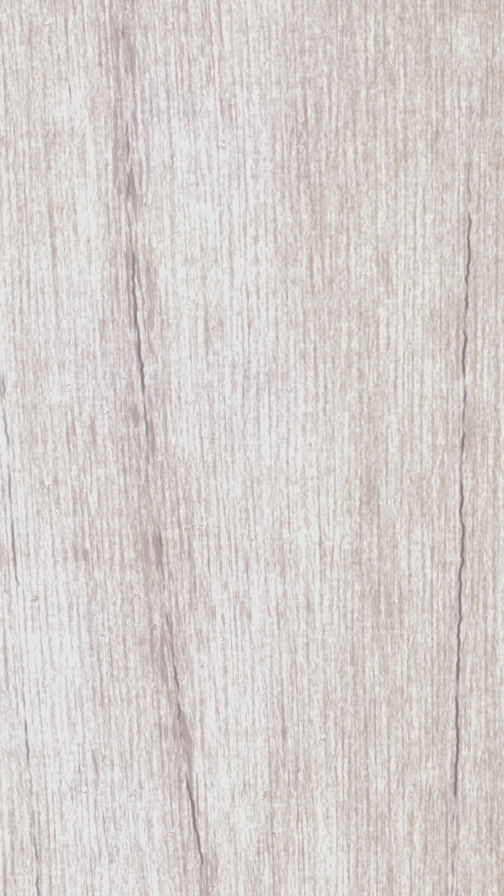
A Shadertoy shader for this texture:

```glsl
// Pale whitewashed oak board with fine upright grain, mauve streaks and thin cracks.
#define CHALK vec3(0.888, 0.888, 0.880)
#define TAN vec3(0.775, 0.728, 0.690)
#define MAUVE vec3(0.665, 0.600, 0.610)
#define CRACK_COLOR vec3(0.50, 0.44, 0.47)
#define BASE_TONE 0.13
#define GRAIN_LINES 58.0
#define LINE_DEPTH 0.50
#define FIBRE_DEPTH 0.95
#define GRIT_DEPTH 0.75
#define PATCH_DEPTH 0.50
#define RIPPLE_DEPTH 0.24
#define CRACK_WIDTH 0.0042

vec2 hashGradient(vec2 cell) {
    vec3 q = fract(cell.xyx * vec3(0.1031, 0.1030, 0.0973));
    q += dot(q, q.yzx + 33.33);
    return 2.0 * fract((q.xx + q.yz) * q.zy) - 1.0;
}

float gradientNoise(vec2 p) {
    vec2 i = floor(p), f = p - i;
    vec2 u = f * f * f * (f * (f * 6.0 - 15.0) + 10.0);
    vec2 e = vec2(1.0, 0.0);
    float low = mix(dot(hashGradient(i), f), dot(hashGradient(i + e), f - e), u.x);
    float high = mix(dot(hashGradient(i + e.yx), f - e.yx),
                     dot(hashGradient(i + e.xx), f - e.xx), u.x);
    return mix(low, high, u.y);
}

// Thin broken split: distance is measured across the board.
float crack(float offset, float y, float seed) {
    float wobble = 0.008 * gradientNoise(vec2(seed, y * 5.0))
                 + 0.006 * gradientNoise(vec2(seed + 9.0, y * 23.0))
                 + 0.004 * gradientNoise(vec2(seed + 2.0, y * 70.0));
    float presence = smoothstep(-0.25, 0.25, gradientNoise(vec2(seed + 4.5, y * 4.0))
                   + 0.6 * gradientNoise(vec2(seed + 6.5, y * 26.0)));
    float width = CRACK_WIDTH * (0.7 + 0.5 * presence);
    return presence * (1.0 - smoothstep(0.1 * width, width, abs(offset + wobble)));
}

void mainImage(out vec4 fragColor, in vec2 fragCoord) {
    vec2 uv = fragCoord / iResolution.xy;
    vec2 p = fragCoord / iResolution.x;

    // Grain coordinate: leans on the left, wanders gently everywhere
    float lean = 0.06 * (p.y - 0.9) * (1.0 - smoothstep(0.3, 0.9, p.x));
    float g = p.x + lean + 0.012 * gradientNoise(p * vec2(3.0, 1.6));

    // Paths of the main streak and the cracks
    float streakX = p.x - 0.245 - 0.165 * pow(max(1.0 - uv.y, 0.0), 1.7);
    float rightX = p.x - 0.900 - 0.038 * uv.y;
    float leftX = p.x - 0.075 + 0.120 * uv.y;

    // Broad tone: tan on the right and top, soft patches, pale ripples
    float rightSide = smoothstep(0.48, 0.85, p.x);
    float tone = BASE_TONE + 0.28 * rightSide + 0.13 * smoothstep(0.45, 1.0, uv.y);
    tone += PATCH_DEPTH * gradientNoise(vec2(g * 7.0, p.y * 1.3) + 3.7);
    tone += 0.6 * PATCH_DEPTH * gradientNoise(vec2(g * 21.0, p.y * 2.2) + 8.1);
    tone += RIPPLE_DEPTH * (1.0 - 0.6 * rightSide) * gradientNoise(p * vec2(4.0, 20.0));

    // Long thin grain lines, unevenly spaced and fading in and out
    float strand = g * GRAIN_LINES + 1.6 * gradientNoise(vec2(g * 24.0, p.y * 0.9) + 27.0);
    float lineDistance = abs(fract(strand) - 0.5);
    float lineFade = 0.75 + 1.1 * gradientNoise(vec2(floor(strand) * 7.37, p.y * 5.0))
                   + 0.6 * gradientNoise(vec2(floor(strand) * 3.71, p.y * 28.0));
    tone += LINE_DEPTH * max(lineFade, 0.0) * (1.0 - smoothstep(0.04, 0.24, lineDistance));

    // Fibres, grit and short dark pores
    tone += FIBRE_DEPTH * gradientNoise(vec2(g * 135.0, p.y * 9.0) + 5.3);
    tone += GRIT_DEPTH * gradientNoise(vec2(g * 165.0, p.y * 48.0) + 17.0);
    tone += GRIT_DEPTH * gradientNoise(vec2(g * 190.0, p.y * 125.0) + 71.0);
    float pores = smoothstep(0.14, 0.34, gradientNoise(vec2(g * 115.0, p.y * 17.0) + 31.0));
    float poreZone = smoothstep(-0.1, 0.3, gradientNoise(vec2(g * 9.0, p.y * 2.6) + 13.0));
    tone += 0.65 * pores * poreZone;

    // Mauve streak made of separate dark fibres
    float haze = exp(-pow(streakX / 0.040, 2.0));
    float strands = smoothstep(0.02, 0.30, gradientNoise(vec2(g * 90.0, p.y * 8.0) + 41.0)
                  + 0.5 * gradientNoise(vec2(g * 130.0, p.y * 32.0) + 47.0));
    float stain = haze * strands * (0.9 + gradientNoise(vec2(2.0, p.y * 4.5)));
    stain += 0.35 * exp(-pow(rightX / 0.03, 2.0)) * strands;
    tone += 0.28 * haze;

    // Small ragged nicks, light on one side and shaded on the other
    vec2 nickPos = p * vec2(46.0, 36.0) + 50.0;
    nickPos += 0.8 * gradientNoise(p * 95.0);
    float nick = smoothstep(0.42, 0.50, gradientNoise(nickPos));
    float shade = smoothstep(0.42, 0.50, gradientNoise(nickPos + vec2(0.16, 0.14)));
    tone += 0.7 * (shade - nick) * (1.0 - 0.5 * rightSide);

    // Colour: warm on the right, cooler and rosier on the left
    float coolness = (1.0 - rightSide) * clamp(0.6 + gradientNoise(p * 3.5 + 6.0), 0.0, 1.0);
    vec3 dark = TAN + vec3(0.0, -0.004, 0.030) * coolness;
    vec3 color = mix(CHALK, dark, clamp(tone, -0.10, 1.0));
    color = mix(color, MAUVE, clamp(0.75 * (tone - 0.95), 0.0, 0.75));
    color = mix(color, MAUVE, clamp(0.8 * stain, 0.0, 0.85));
    color.b += 0.006 * coolness;

    // Cracks
    float split = 0.75 * crack(streakX, p.y, 1.3);
    split = max(split, 0.85 * crack(rightX, p.y, 7.7) * smoothstep(0.95, 0.70, uv.y));
    split = max(split, 0.55 * crack(leftX, p.y, 15.2));
    color = mix(color, CRACK_COLOR, split);

    fragColor = vec4(color, 1.0);
}
```
